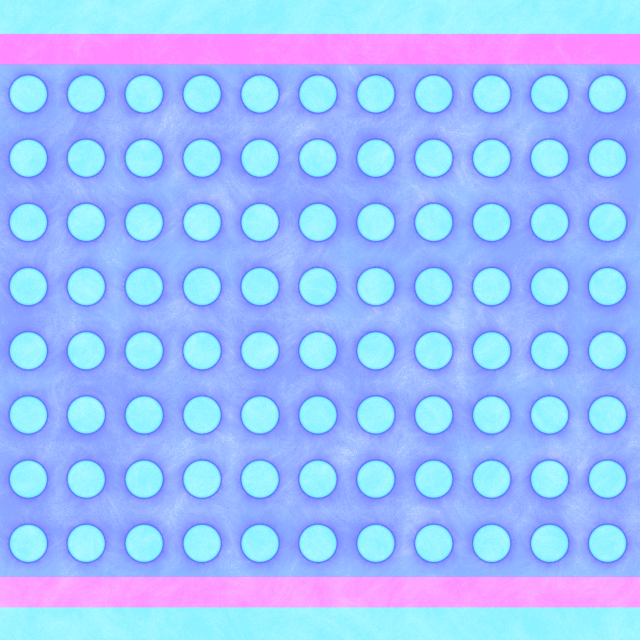
Write a Shadertoy shader that draws this texture map.

```glsl
// A worn periwinkle panel with an 11 by 8 grid of cyan discs, framed by
// pink and cyan stripes. Discs are repeated distance fields; the stains
// are octaves of cellular noise over broad layered sines.

const vec2 GRID = vec2(11.0, 8.0);
const vec2 PITCH = vec2(0.0905, 0.1003);
const vec2 FIRST = vec2(0.0443, 0.151);
const float DISC_RADIUS = 0.0288;
const float RIM_RADIUS = 0.0312;

const vec3 CYAN = vec3(0.55, 0.95, 1.0);
const vec3 PALE_CYAN = vec3(0.70, 0.98, 1.0);
const vec3 PINK = vec3(1.0, 0.54, 1.0);
const vec3 PALE_PINK = vec3(0.99, 0.70, 1.0);
const vec3 PERIWINKLE = vec3(0.55, 0.66, 1.0);
const vec3 PALE_BLUE = vec3(0.69, 0.81, 1.0);
const vec3 SKY = vec3(0.55, 0.77, 1.0);
const vec3 VIOLET = vec3(0.48, 0.50, 1.0);
const vec3 RIM_BLUE = vec3(0.33, 0.48, 0.98);

vec2 hash2(vec2 p) {
    vec3 q = fract(p.xyx * vec3(0.1031, 0.1030, 0.0973));
    q += dot(q, q.yzx + 33.33);
    return fract((q.xx + q.yz) * q.zy);
}

// Distance to the nearest scattered point, about 0 to 1
float cellular(vec2 p) {
    vec2 cell = floor(p);
    vec2 f = p - cell;
    float nearest = 2.0;
    for (int y = -1; y <= 1; y++)
    for (int x = -1; x <= 1; x++) {
        vec2 o = vec2(x, y);
        vec2 r = o + hash2(cell + o + 40.0) - f;
        nearest = min(nearest, dot(r, r));
    }
    return sqrt(nearest);
}

// Broad clouds from layered sines, about -1 to 1
float clouds(vec2 p) {
    float sum = 0.0;
    float amp = 0.5;
    for (int i = 0; i < 4; i++) {
        sum += amp * sin(p.x + 1.7 * sin(p.y * 0.8)) * cos(p.y - 1.3 * sin(p.x * 0.7));
        p = mat2(1.2, 1.4, -1.4, 1.2) * p + 2.3;
        amp *= 0.65;
    }
    return sum;
}

// Cellular octaves of stain, centred near 0
float stains(vec2 p) {
    float sum = 0.0;
    float amp = 0.5;
    for (int i = 0; i < 5; i++) {
        p += 0.25 * sin(p.yx * 2.1 + float(i));
        sum += amp * (cellular(p) - 0.48);
        p = mat2(1.6, 1.3, -1.3, 1.6) * p + 5.1;
        amp *= 0.78;
    }
    return sum;
}

// Distance to the centre of the nearest disc in the bounded grid
float discDistance(vec2 uv) {
    vec2 id = clamp(round((uv - FIRST) / PITCH), vec2(0.0), GRID - 1.0);
    return length(uv - FIRST - id * PITCH);
}

float line(float d, float width, float aa) {
    return 1.0 - smoothstep(width - aa, width + aa, abs(d));
}

vec3 panelColor(vec2 uv, float d, float wear, float cloud, float grain) {
    float light = clamp(0.50 + 0.55 * cloud + 0.9 * wear + 0.35 * grain, 0.0, 1.0);
    vec3 col = mix(PERIWINKLE, PALE_BLUE, light);
    float edge = smoothstep(0.34, 0.40, abs(uv.y - 0.5));
    float drift = smoothstep(0.0, 0.7, clouds(uv.yx * 9.0 + 4.0));
    col = mix(col, SKY, 0.45 * max(edge, drift));
    col = mix(col, vec3(0.78, 0.84, 1.0), 0.6 * smoothstep(0.18, 0.55, wear + 0.35 * cloud + 0.3 * grain));
    float halo = exp(-max(d - RIM_RADIUS, 0.0) * 110.0);
    return mix(col, VIOLET, halo * clamp(0.62 - 0.5 * wear + 0.4 * grain, 0.0, 1.0));
}

vec3 discColor(float d, float wear, float grain) {
    vec3 col = mix(CYAN, PALE_CYAN, clamp(0.45 + 1.1 * wear + 0.35 * grain, 0.0, 1.0));
    float lip = smoothstep(DISC_RADIUS - 0.004, DISC_RADIUS, d);
    return mix(col, vec3(0.38, 0.90, 1.0), 0.65 * lip);
}

void mainImage(out vec4 fragColor, in vec2 fragCoord) {
    vec2 uv = fragCoord / iResolution.xy;
    float aa = 0.75 / iResolution.y;
    float wear = stains(uv * 17.0);
    float cloud = clouds(uv * 13.0);
    float grain = hash2(floor(uv * 512.0)).x - 0.5;
    float d = discDistance(uv);

    // Panel, rim lines and discs
    vec3 col = panelColor(uv, d, wear, cloud, grain);
    col = mix(col, vec3(0.56, 0.49, 0.98), 0.55 * line(d - RIM_RADIUS, 0.0007, aa));
    float rim = line(d - 0.5 * (DISC_RADIUS + RIM_RADIUS), 0.0011, aa);
    col = mix(col, RIM_BLUE, rim * (0.82 + 0.3 * grain));
    col = mix(col, discColor(d, wear, grain), 1.0 - smoothstep(DISC_RADIUS - aa, DISC_RADIUS + aa, d));

    // Pink and cyan border stripes, paler along the bottom
    float fromCentre = abs(uv.y - 0.499);
    float fade = uv.y < 0.5 ? 0.65 : 0.18;
    vec3 pink = mix(PINK, PALE_PINK, clamp(fade + 0.25 * cloud + 0.8 * wear + 0.2 * grain, 0.0, 1.0));
    vec3 cyan = mix(CYAN, PALE_CYAN, clamp(0.40 + 0.3 * cloud + 0.9 * wear + 0.3 * grain, 0.0, 1.0));
    col = mix(col, pink, smoothstep(0.400 - aa, 0.400 + aa, fromCentre));
    col = mix(col, cyan, smoothstep(0.448 - aa, 0.448 + aa, fromCentre));
    col = mix(col, vec3(0.62, 0.60, 1.0), 0.35 * line(fromCentre - 0.400, 0.0008, aa));
    fragColor = vec4(clamp(col, 0.0, 1.0), 1.0);
}
```
